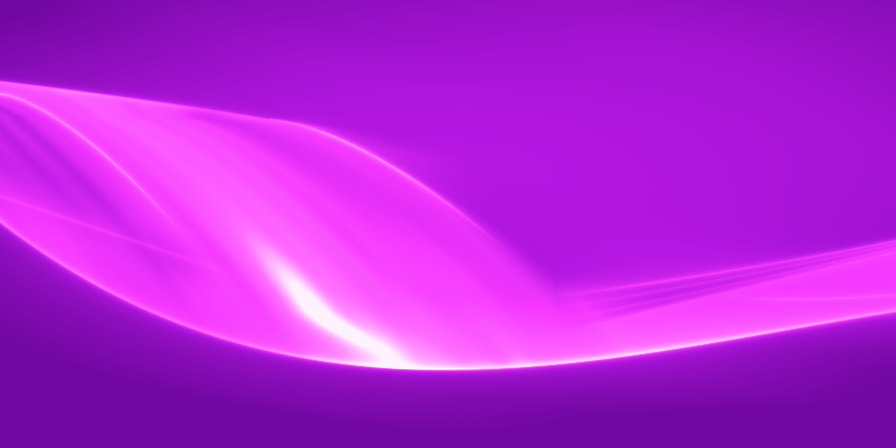
A Shadertoy shader for this background:

```glsl
// Glowing magenta veil of light sweeping across a violet backdrop.

// Colour ramp, from dim to bright
const vec3 DEEP    = vec3(0.44, 0.03, 0.63);
const vec3 VIOLET  = vec3(0.70, 0.09, 0.88);
const vec3 MAGENTA = vec3(0.96, 0.22, 1.00);
const vec3 PINK    = vec3(1.00, 0.42, 1.00);
const vec3 WHITE   = vec3(1.00, 0.95, 1.00);

// Tuning, in units of canvas height
const float BACK_LEVEL    = 0.98;
const vec2  BACK_CENTER   = vec2(1.2, 0.63);
const vec2  BACK_FALLOFF  = vec2(0.42, 3.0);
const vec4  HEM           = vec4(0.505, -0.005, 0.2, 0.305); // lower edge controls
const vec2  FOLD_START    = vec2(0.0, 0.79);
const vec2  CREST_START   = vec2(0.6, 0.735);
const vec2  FOLD_SHAPE    = vec2(0.89, 0.67);   // scale, exponent
const vec2  CREST_SHAPE   = vec2(1.166, 0.644);
const float THREAD_WIDTH  = 0.0055;
const float FIBRE_AMOUNT  = 0.4;
const float HAZE_AMOUNT   = 0.2;

float hash(vec2 p) {
    vec3 q = fract(p.xyx * 0.1031);
    q += dot(q, q.yzx + 33.33);
    return fract((q.x + q.y) * q.z);
}

float noise(vec2 p) {
    vec2 i = floor(p), f = fract(p);
    f = f * f * (3.0 - 2.0 * f);
    return mix(mix(hash(i), hash(i + vec2(1, 0)), f.x),
               mix(hash(i + vec2(0, 1)), hash(i + vec2(1, 1)), f.x), f.y);
}

float bezier(vec4 k, float t) {
    vec3 a = mix(k.xyz, k.yzw, t);
    vec2 b = mix(a.xy, a.yz, t);
    return mix(b.x, b.y, t);
}

// Falling arc as x of y, and its inverse
float arcX(vec2 start, vec2 shape, float y) {
    return start.x + shape.x * pow(max(start.y - y, 0.0), shape.y);
}
float arcY(vec2 start, vec2 shape, float x) {
    return start.y - pow(max(x - start.x, 0.0) / shape.x, 1.0 / shape.y);
}

float thread(float d, float width) { return exp(-abs(d) / width); }
float bell(float d, float width)   { return exp(-d * d / (width * width)); }

vec3 ramp(float e) {
    vec3 c = mix(DEEP, VIOLET, clamp(e, 0.0, 1.0));
    c = mix(c, MAGENTA, clamp(e - 1.0, 0.0, 1.0));
    c = mix(c, PINK, clamp(e - 2.0, 0.0, 1.0));
    return mix(c, WHITE, clamp((e - 3.0) / 1.3, 0.0, 1.0));
}

void mainImage(out vec4 fragColor, in vec2 fragCoord) {
    vec2 p = fragCoord / iResolution.y;
    p.x *= 2.0 * iResolution.y / iResolution.x;
    float x = p.x, y = p.y;

    // Curves bounding and crossing the veil
    float hem     = bezier(HEM, x * 0.5);
    float topLine = 0.818 - 0.12 * x - 0.035 * x * x;
    float crest   = arcY(CREST_START, CREST_SHAPE, x);
    float fold    = arcY(FOLD_START, FOLD_SHAPE, x);
    float tailTop = 0.344 + 0.13 * (x - 1.28) + 0.049 * (x - 1.28) * (x - 1.28);
    float tailLow = 0.225 + 0.242 * (x - 1.12);
    float leftLow = 0.5625 - 0.335 * x;
    float roof    = x < CREST_START.x ? topLine : max(crest, tailTop);
    float above   = smoothstep(-0.004, 0.004, y - hem);

    // Backdrop with long faint streaks
    vec2 offset = p - BACK_CENTER;
    float back = BACK_LEVEL - dot(BACK_FALLOFF, offset * offset);
    back += HAZE_AMOUNT * (noise(vec2(x * 1.3, (y + 0.22 * x) * 8.0)) - 0.5);
    back += (1.0 - above) * 0.35 * exp(-max(hem - y, 0.0) / 0.06);
    back += above * 0.12 * exp(-max(y - roof, 0.0) / 0.04);
    float beyond = smoothstep(0.6, 0.75, x) * smoothstep(1.12, 0.75, x);
    back += above * 0.4 * beyond * smoothstep(0.012, -0.03, y - topLine);
    back += above * 0.6 * smoothstep(1.05, 1.25, x) * smoothstep(2.0, 1.3, x)
          * exp(-max(y - tailTop, 0.0) / 0.05);

    // Position across the veil: 0 on the fold, 1 on the crest
    float foldX  = arcX(FOLD_START, FOLD_SHAPE, y);
    float crestX = arcX(CREST_START, CREST_SHAPE, y);
    float v = (x - foldX) / (crestX - foldX);

    // Veil body: pink band, dim bands, fibres, hot streak
    float veil = 2.0 + 0.6 * bell(v - 0.32, 0.2);
    veil -= 0.3 * bell(v - 0.74, 0.14) * smoothstep(0.36, 0.55, y);
    veil -= 0.65 * smoothstep(0.02, -0.2, v) * smoothstep(-0.06, 0.1, y - leftLow);
    veil -= 0.4 * bell(v + 0.1, 0.1) * bell(y - 0.42, 0.06);
    veil += 0.45 * smoothstep(0.36, 0.23, y) * smoothstep(0.5, 0.75, x);
    veil += FIBRE_AMOUNT * (noise(vec2(v * 17.0, y * 2.5)) - 0.5) * smoothstep(1.2, 0.9, v);
    float core = v - 0.215 - 0.1 * smoothstep(0.31, 0.2, y);
    veil += 0.75 * bell(core, 0.13) * bell(y - 0.33, 0.18);
    veil += 1.3 * bell(core, 0.055) * bell(y - 0.31, 0.12);
    veil += 0.4 * bell(v - 0.53, 0.035) * bell(y - 0.31, 0.1);

    // Tail: dim wedge and ripple
    float tail = smoothstep(1.2, 1.5, x);
    veil -= 0.9 * tail * smoothstep(-0.012, 0.02, y - tailLow);
    float ripple = 0.332 + 0.2 * (x - 1.77) * (x - 1.77);
    veil += 0.5 * smoothstep(1.55, 1.8, x) * thread(y - ripple, THREAD_WIDTH);

    // Join veil and backdrop
    float soft = mix(0.004, 0.05, smoothstep(0.85, 1.2, x) * smoothstep(1.8, 1.3, x));
    float inside = above * smoothstep(soft, -soft, y - roof);
    float energy = mix(max(back, 0.0), veil, inside);

    // Converging threads of the tail
    for (int i = 0; i < 4; i++) {
        float path = mix(tailTop, tailLow, float(i) / 3.0);
        energy += (i == 0 ? 0.9 : 0.5) * tail * thread(y - path, THREAD_WIDTH);
    }

    // Bright edges
    energy += 1.3 * thread(y - hem, THREAD_WIDTH) + 0.3 * thread(y - hem, 0.02);
    energy += 0.8 * bell(x - 1.3, 0.45) * inside * thread(y - hem, 0.04);
    energy += 1.1 * smoothstep(0.9, 0.35, x) * thread(y - topLine, THREAD_WIDTH);
    energy += 1.7 * smoothstep(0.6, 0.75, x) * smoothstep(1.16, 0.9, x)
            * thread(y - crest, THREAD_WIDTH);
    energy += 1.2 * smoothstep(0.44, 0.25, x) * thread(y - fold, THREAD_WIDTH);
    energy += 0.4 * smoothstep(0.62, 0.3, x) * thread(y - leftLow, THREAD_WIDTH);

    fragColor = vec4(ramp(energy), 1.0);
}
```
